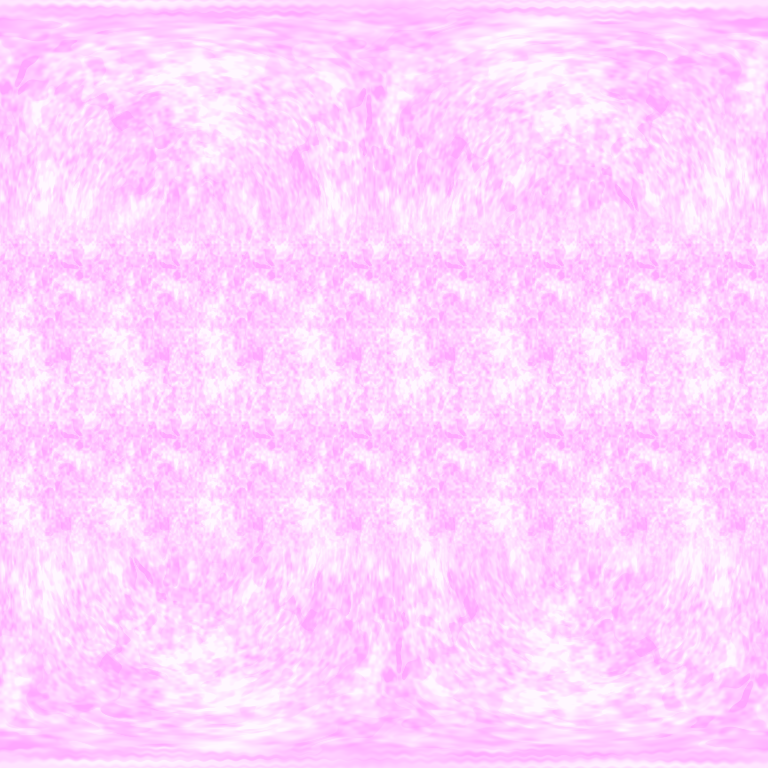
Write a WebGL 1 fragment shader that draws this texture.

```glsl
precision highp float;
uniform vec2 u_resolution;

#define COLUMNS 8.0
#define ROWS 4.52
#define TILE_ORIGIN vec2(0.005, 0.460)
#define CAP_TILE 0.72
#define CAP_SHIFT vec2(0.31, -0.20)
#define CAP_START 0.17
#define CAP_FULL 0.25
#define SEAM_WIDTH 0.0012
#define CONTRAST 1.0
#define MID_TONE 0.575
#define PALE vec3(1.0, 0.97, 1.0)
#define DEEP vec3(1.0, 0.66, 1.0)

const float PI = 3.14159265;

float hash(vec2 p) {
  vec3 q = fract(p.xyx * 0.1031);
  q += dot(q, q.yzx + 33.33);
  return fract((q.x + q.y) * q.z);
}

float latticeValue(vec2 cell, vec2 cells) {
  return hash(floor(mod(cell + 0.5, cells)) + cells.yx * 1.7);
}

// Value noise centred on zero that repeats with every unit tile
float tileNoise(vec2 uv, vec2 cells) {
  vec2 p = uv * cells;
  vec2 i = floor(p);
  vec2 f = p - i;
  f = f * f * (3.0 - 2.0 * f);
  float low = mix(latticeValue(i, cells), latticeValue(i + vec2(1, 0), cells), f.x);
  float high = mix(latticeValue(i + vec2(0, 1), cells), latticeValue(i + 1.0, cells), f.x);
  return mix(low, high, f.y) - 0.5;
}

float softBlot(vec2 uv, vec2 centre, vec2 size) {
  vec2 d = (fract(uv - centre + 0.5) - 0.5) / size;
  return exp(-dot(d, d));
}

// Blotchy, brushed paint: positive is pale, negative is deep
float paint(vec2 uv) {
  vec2 warp = vec2(tileNoise(uv, vec2(5.0, 6.0)), tileNoise(uv, vec2(6.0, 9.0)));
  vec2 fine = vec2(tileNoise(uv, vec2(17.0, 23.0)), tileNoise(uv, vec2(16.0, 27.0)));
  vec2 w = uv + 0.10 * warp + 0.05 * fine;

  // Clouds and vertical brush strokes
  float tone = 0.20 * tileNoise(w, vec2(3.0, 4.0));
  tone += 0.30 * tileNoise(w, vec2(5.0, 8.0));
  tone += 0.34 * tileNoise(w, vec2(11.0, 16.0));
  tone += 0.16 * tileNoise(uv + 0.03 * warp, vec2(18.0, 5.0));
  tone += 0.26 * tileNoise(uv + 0.02 * fine, vec2(30.0, 14.0));

  // Grain
  tone += 0.38 * tileNoise(uv + 0.02 * fine, vec2(28.0, 40.0));
  tone += 0.44 * tileNoise(uv, vec2(44.0, 64.0));

  // Chipped flecks and main blots
  float fleck = smoothstep(0.08, 0.22, tileNoise(w, vec2(17.0, 24.0)));
  float chip = smoothstep(0.10, 0.24, tileNoise(w, vec2(15.0, 26.0)));
  tone += 0.15 * (chip - fleck);
  tone += (0.22 + 0.14 * chip) * softBlot(w, vec2(0.18, 0.42), vec2(0.14, 0.09));
  tone += 0.12 * softBlot(w, vec2(0.34, 0.22), vec2(0.09, 0.20));
  tone -= (0.17 + 0.20 * fleck) * softBlot(w, vec2(0.64, 0.88), vec2(0.20, 0.09));
  tone -= (0.13 + 0.14 * fleck) * softBlot(w, vec2(0.64, 0.33), vec2(0.13, 0.18));
  return tone;
}

// Flat tiling seen in polar form, the lower cap turned about the upper
float capPaint(vec2 pos) {
  float side = pos.y > 0.5 ? 1.0 : -1.0;
  float longitude = 2.0 * PI * pos.x * side;
  float polar = PI * (0.5 - abs(pos.y - 0.5));
  float ripple = 0.004 * sin(longitude * 48.0) * (1.0 - smoothstep(0.04, 0.12, polar));
  float radius = (sin(polar) + ripple) / CAP_TILE;
  float tone = paint(radius * vec2(cos(longitude), sin(longitude)) + CAP_SHIFT);
  float rim = 1.0 - smoothstep(0.02, 0.09, polar + ripple);
  return tone - rim * (0.10 - 0.10 * cos(longitude));
}

// Upright tiling with a slight shift between paired columns and faint joins
float bandPaint(vec2 pos, float pixel) {
  vec2 uv = (pos - TILE_ORIGIN) * vec2(COLUMNS, ROWS);
  vec2 joinGap = abs(fract(uv * vec2(0.5, 1.0) + 0.5) - 0.5) / vec2(COLUMNS * 0.5, ROWS);
  vec2 join = 1.0 - smoothstep(vec2(0.0), vec2(SEAM_WIDTH + pixel), joinGap);
  float wear = 0.5 + tileNoise(uv, vec2(9.0, 7.0));
  uv.x += 0.015 * sin(PI * uv.x);
  return paint(uv) - 0.18 * wear * max(join.x, join.y);
}

void main() {
  vec2 pos = gl_FragCoord.xy / u_resolution;
  float pixel = 1.0 / min(u_resolution.x, u_resolution.y);
  float capAmount = smoothstep(CAP_START, CAP_FULL, abs(pos.y - 0.5));
  float tone = mix(bandPaint(pos, pixel), capPaint(pos), capAmount);
  tone = clamp(MID_TONE + CONTRAST * tone, 0.0, 1.0);
  gl_FragColor = vec4(mix(DEEP, PALE, tone), 1.0);
}
```
